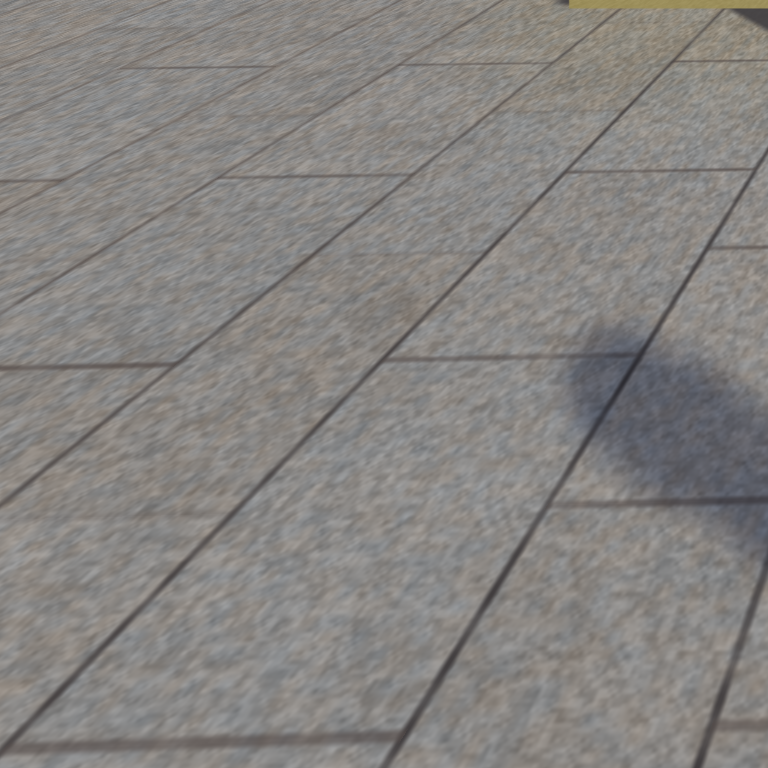
A Shadertoy shader for this texture:

```glsl
// Granite paving in perspective: alternating wide and narrow rows, with a soft shadow.

float hash(vec2 p) {
    vec3 q = fract(p.xyx * 0.1031);
    q += dot(q, q.yzx + 33.33);
    return fract((q.x + q.y) * q.z);
}

float noise(vec2 p) {
    vec2 i = floor(p), f = fract(p);
    f = f * f * (3.0 - 2.0 * f);
    return mix(mix(hash(i), hash(i + vec2(1, 0)), f.x),
               mix(hash(i + vec2(0, 1)), hash(i + vec2(1, 1)), f.x), f.y);
}

// Soft line mask; the edge is never sharper than a pixel
float seam(float dist, float halfWidth, float pixel) {
    float soft = halfWidth * 0.6 + pixel * 0.7;
    return 1.0 - smoothstep(halfWidth - soft, halfWidth + soft, dist);
}

float capsule(vec2 p, vec2 a, vec2 b) {
    vec2 pa = p - a, ba = b - a;
    return length(pa - ba * clamp(dot(pa, ba) / dot(ba, ba), 0.0, 1.0));
}

void mainImage(out vec4 fragColor, in vec2 fragCoord) {
    vec2 uv = fragCoord / iResolution.xy;
    float pixel = 1.0 / iResolution.y;

    // Ground coordinates: across the rows and along them
    float drop = 1.478 - uv.y;
    float across = (uv.x - 1.419) / drop;
    float along = 1.302 / drop - 0.03 * across;

    // Wide and narrow rows, their slabs staggered by half a length
    const float PAIR = 0.627, WIDE = 0.351, SLAB = 0.479;
    float pairIndex = floor((across + 0.973) / PAIR);
    float t = across + 0.973 - pairIndex * PAIR;
    float narrow = step(WIDE, t);
    float course = (along - 0.446) / SLAB + 0.5 * narrow;
    vec2 slab = vec2(pairIndex * 2.0 + narrow, floor(course)) + 40.0;

    // Stone grain, shrinking with distance
    vec2 g = vec2(across, log(drop)) * 115.0 + 500.0;
    float grain = 0.6 * noise(g) + 0.4 * noise(g * 1.9 + 17.0) - 0.5;
    float patches = noise(g * vec2(0.09, 0.16)) - 0.5;
    float streaks = noise(vec2(uv.x * 4.0, uv.y * 75.0) + 60.0) - 0.5;
    float hue = noise(g * 0.55 + 91.0) - 0.5;

    vec3 color = vec3(0.543, 0.531, 0.519);
    color += 0.18 * grain + 0.025 * patches + 0.022 * streaks;
    color += hue * vec3(0.035, 0.0, -0.035);
    color += 0.022 * (hash(slab) - 0.5);
    color += (hash(slab + 7.0) - 0.5) * vec3(0.012, 0.0, -0.012);
    color += vec3(0.02, 0.01, -0.025) * smoothstep(0.75, 1.0, uv.y) * smoothstep(0.5, 0.8, uv.x);

    // Long seams, darker and cleaner toward the right
    float nearness = smoothstep(-2.2, -0.6, across);
    float wear = 0.8 + 0.4 * (noise(uv * 22.0) - 0.5);
    float longDist = min(min(t, PAIR - t), abs(t - WIDE));
    float longSeam = seam(longDist, 0.0043, fwidth(across));
    vec3 seamColor = mix(vec3(0.39, 0.35, 0.33), vec3(0.25, 0.235, 0.24), nearness);
    color = mix(color, seamColor, longSeam * wear * mix(0.75, 1.0, nearness));

    // Cross joints, fainter in the far narrow rows
    float crossDist = abs(fract(course + 0.5) - 0.5) * SLAB;
    float crossSeam = seam(crossDist, 0.005, fwidth(along));
    float strength = mix(0.75, 0.2 + 0.6 * smoothstep(-0.8, -0.5, across), narrow);
    strength *= 0.75 + 0.4 * hash(vec2(slab.x, floor(course + 0.5)));
    color = mix(color, vec3(0.33, 0.295, 0.285), crossSeam * strength * wear);

    // Cool, blurred shadow at the right
    float blob = capsule(uv, vec2(0.81, 0.49), vec2(1.03, 0.345));
    blob += 0.03 * (noise(uv * 14.0) - 0.5);
    float shade = 1.0 - smoothstep(0.045, 0.115, blob);
    color *= mix(vec3(1.0), vec3(0.66, 0.69, 0.77), shade);

    // Ochre edge along the top with dark shade beneath it
    float corner = smoothstep(-0.006, 0.006, uv.y - 1.01 + 0.56 * (uv.x - 0.91));
    corner *= smoothstep(0.905, 0.925, uv.x);
    float foot = smoothstep(0.715, 0.74, uv.x) * smoothstep(0.99, 0.998, uv.y);
    color = mix(color, vec3(0.25, 0.24, 0.25), max(corner, foot) * 0.9);
    float edge = smoothstep(-pixel, pixel, uv.y - 0.989) * smoothstep(-pixel, pixel, uv.x - 0.741);
    color = mix(color, vec3(0.61, 0.56, 0.36) + 0.06 * grain, edge);

    fragColor = vec4(color, 1.0);
}
```
